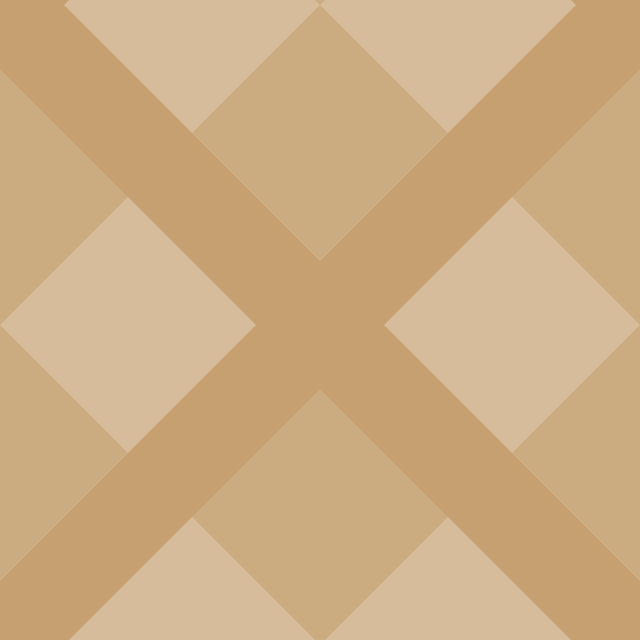
Reproduce this pattern procedurally as a WebGL 2 fragment shader.

```glsl
#version 300 es
precision highp float;

#define REPEATS 1.0
#define CENTER vec2(0.5, 0.4922)
#define BAND_HALF 0.1
#define LIP_WIDTH 0.004
#define LIP_STRENGTH 0.45
#define BAND_COLOR vec3(0.776, 0.627, 0.439)
#define TAN_COLOR vec3(0.796, 0.675, 0.506)
#define LIGHT_COLOR vec3(0.843, 0.737, 0.608)

uniform vec2 u_resolution;
out vec4 fragColor;

// Sign of a wrapped coordinate, softened where it flips at the half period.
vec2 softSign(vec2 d, float aa) {
    return sign(d) * clamp((0.5 - abs(d)) / aa, 0.0, 1.0);
}

void main() {
    vec2 p = (gl_FragCoord.xy / u_resolution - CENTER) * REPEATS;
    float aa = REPEATS / min(u_resolution.x, u_resolution.y);

    // Diagonal coordinates, wrapped to -0.5..0.5 around the bands
    vec2 diagonal = fract(vec2(p.x + p.y, p.x - p.y) + 0.5) - 0.5;

    // Checker of light and tan diamonds
    vec2 side = softSign(diagonal, aa);
    float light = 0.5 + 0.5 * side.x * side.y;
    vec3 color = mix(TAN_COLOR, LIGHT_COLOR, light);

    // Faint pale lip on the lower edges of alternate tan diamonds
    float bandDistance = min(abs(diagonal.x), abs(diagonal.y)) - BAND_HALF;
    float lip = 1.0 - smoothstep(0.0, LIP_WIDTH, bandDistance);
    lip *= step(0.0, diagonal.x) * (1.0 - light);
    color = mix(color, LIGHT_COLOR, lip * LIP_STRENGTH);

    // Crossing diagonal bands
    color = mix(BAND_COLOR, color, smoothstep(-aa, aa, bandDistance));
    fragColor = vec4(color, 1.0);
}
```
